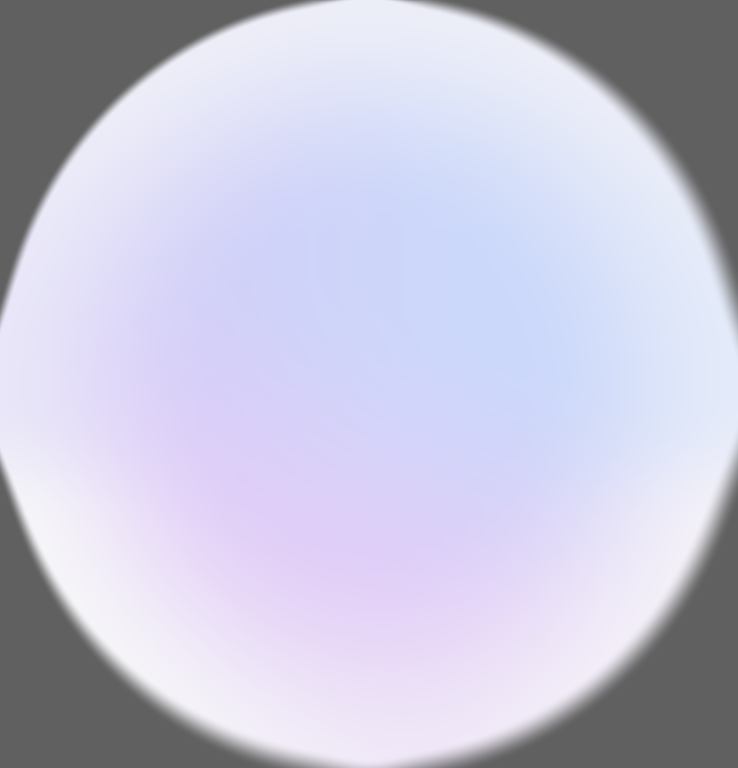
This background is drawn by a WebGL 2 fragment shader. Its source:

```glsl
#version 300 es
precision highp float;
// A soft pastel orb, blue above and pink below, with a pale rim on flat grey.

#define BACKDROP vec3(0.378)
#define BLUE vec3(0.798, 0.848, 0.980)
#define LAVENDER vec3(0.822, 0.812, 0.972)
#define PINK vec3(0.885, 0.805, 0.970)
#define RIM_TOP vec3(0.930, 0.935, 0.970)
#define RIM_LEFT vec3(0.912, 0.903, 0.974)
#define RIM_RIGHT vec3(0.895, 0.920, 0.976)
#define RIM_WHITE vec3(0.965, 0.965, 0.972)
#define RIM_PINK vec3(0.942, 0.912, 0.970)
#define FADE_START 0.40
#define FADE_END 1.05

uniform vec2 u_resolution;
out vec4 fragColor;

float bell(float x, float width) {
  return exp(-x * x / (width * width));
}

// Blue and lavender above, melting into pink along a tilted axis
vec3 bodyColor(vec2 p) {
  vec3 upper = mix(LAVENDER, BLUE, smoothstep(-0.7, 0.4, p.x));
  float axis = p.y + 0.3 * p.x;
  return mix(PINK, upper, smoothstep(-0.65, 0.25, axis));
}

// Pale outer light, tinted by its place around the orb
vec3 rimColor(vec2 p) {
  vec3 side = mix(RIM_LEFT, RIM_RIGHT, smoothstep(-0.7, 0.7, p.x));
  vec3 upper = mix(side, RIM_TOP, smoothstep(0.1, 0.9, p.y));
  float blush = bell(p.x - 0.15, 0.5) + 0.25 * smoothstep(0.3, 0.9, p.x);
  vec3 lower = mix(RIM_WHITE, RIM_PINK, min(blush, 1.0));
  return mix(lower, upper, smoothstep(-0.38, -0.04, p.y));
}

// Coverage with a blurred edge, crisper at the upper left
float orbMask(vec2 p, float radius) {
  float bulge = 0.045 * bell(p.y + 0.03, 0.17) + 0.015 * bell(p.x, 0.1);
  float edge = 1.003 + bulge;
  float facing = dot(p / max(radius, 0.001), normalize(vec2(1.0, -0.8)));
  float blur = mix(0.016, 0.042, smoothstep(-0.9, 0.6, facing));
  return 1.0 - smoothstep(edge - blur, edge + blur, radius);
}

void main() {
  vec2 p = 2.0 * gl_FragCoord.xy / u_resolution - 1.0;
  float radius = length(p);

  float fade = smoothstep(FADE_START, FADE_END, radius);
  vec3 orb = mix(bodyColor(p), rimColor(p), fade);

  // Thin dark seam where the orb meets the upper border
  float seam = smoothstep(0.992, 1.0, p.y) * (1.0 - smoothstep(0.09, 0.16, abs(p.x)));
  vec3 backdrop = BACKDROP * (1.0 - 0.8 * seam);

  fragColor = vec4(mix(backdrop, orb, orbMask(p, radius)), 1.0);
}
```
